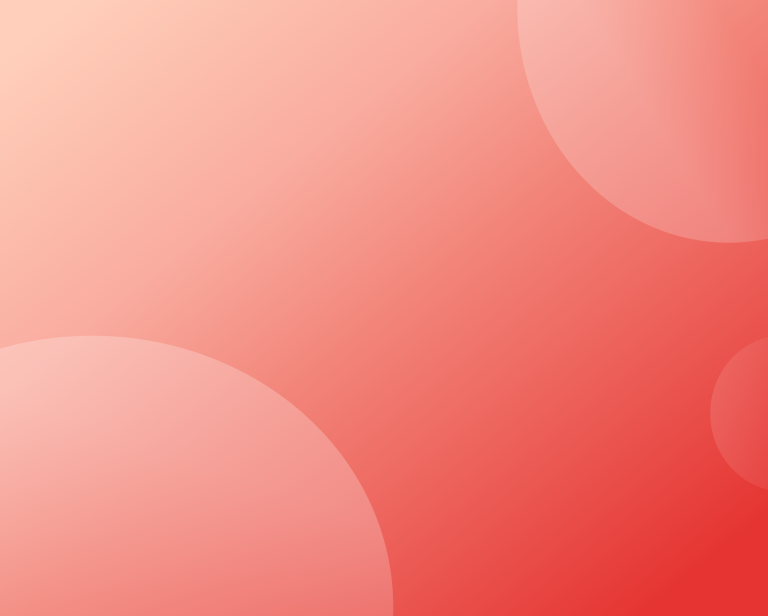
Reproduce this background procedurally as a Shadertoy shader.

```glsl
// A diagonal peach-to-red gradient with three translucent white discs
// cropped by the canvas. Each disc is an ellipse distance function whose
// opacity follows its own linear ramp. Lengths are in canvas heights.

// Approximate signed distance to an ellipse centred at the origin
float ellipseDistance(vec2 q, vec2 radii) {
    float k = length(q / radii);
    return k * (k - 1.0) / max(length(q / (radii * radii)), 1e-4);
}

// Blend in white: opacity is "base" at the centre and changes along "slope"
vec3 addDisc(vec3 color, vec2 p, vec2 center, vec2 radii,
             float base, vec2 slope, float peak) {
    vec2 q = p - center;
    float edge = 0.7 / iResolution.y;
    float coverage = 1.0 - smoothstep(-edge, edge, ellipseDistance(q, radii));
    float opacity = clamp(base + dot(slope, q), 0.0, peak);
    return mix(color, vec3(1.0), coverage * opacity);
}

// Four-stop ramp along the canvas diagonal
vec3 background(float t) {
    vec3 peach = vec3(1.0, 0.812, 0.733);
    vec3 pink = vec3(0.977, 0.675, 0.625);
    vec3 coral = vec3(0.950, 0.518, 0.475);
    vec3 red = vec3(0.898, 0.204, 0.196);
    vec3 color = mix(peach, pink, clamp((t - 0.05) / 0.27, 0.0, 1.0));
    color = mix(color, coral, clamp((t - 0.32) / 0.19, 0.0, 1.0));
    return mix(color, red, clamp((t - 0.51) / 0.41, 0.0, 1.0));
}

void mainImage(out vec4 fragColor, in vec2 fragCoord) {
    vec2 uv = fragCoord / iResolution.xy;
    vec2 p = uv * vec2(1.25, 1.0);  // keeps the layout's proportions

    vec3 color = background(0.5 * (uv.x + 1.0 - uv.y));

    // Discs: top right, bottom left, right edge
    color = addDisc(color, p, vec2(1.186, 0.987), vec2(0.344, 0.381),
                    -0.014, vec2(-0.92, -0.58), 0.20);
    color = addDisc(color, p, vec2(0.150, 0.015), vec2(0.490, 0.440),
                    0.115, vec2(0.15, 0.42), 0.24);
    color = addDisc(color, p, vec2(1.277, 0.329), vec2(0.121, 0.127),
                    0.045, vec2(-0.60, 0.0), 0.12);

    fragColor = vec4(color, 1.0);
}
```
